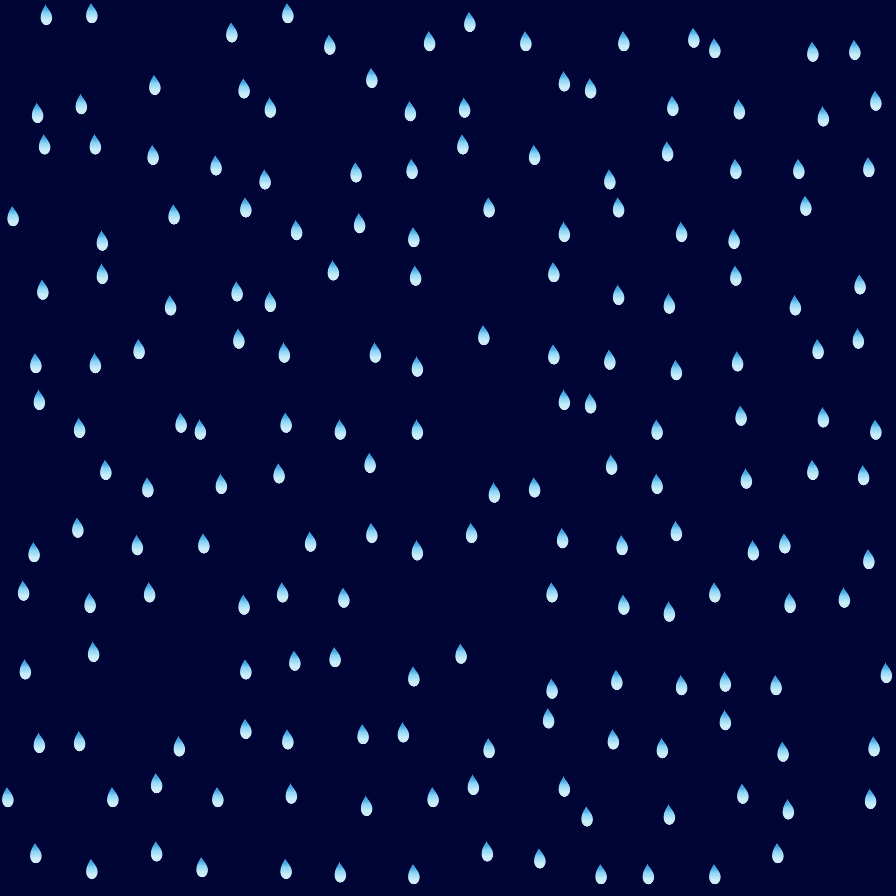
A three.js fragment shader for this pattern:

```glsl
// Small pale-blue raindrops scattered over a midnight-blue ground.
#define CELLS 14.0
#define FILL 0.94
#define JITTER vec2(0.76, 0.62)
#define DROP_SIZE vec2(0.0128, 0.0228)
#define BELLY 0.36
#define TIP_LEAN 0.16
#define SNAP 512.0
#define NIGHT vec3(0.0, 0.02, 0.21)
#define TIP_BLUE vec3(0.25, 0.64, 0.88)
#define MID_BLUE vec3(0.58, 0.85, 0.97)
#define BASE_PALE vec3(0.80, 0.93, 0.97)

varying vec2 vUv;

vec3 hash3(vec2 p) {
  vec3 q = fract(p.xyx * vec3(0.1031, 0.1030, 0.0973));
  q += dot(q, q.yxz + 33.33);
  return fract((q.xxy + q.yzz) * q.zyx);
}

// Half width of the drop, 0 to 1, at height h (0 base, 1 tip).
float dropProfile(float h) {
  float below = min((h - BELLY) / BELLY, 0.0);
  float above = clamp((h - BELLY) / (1.0 - BELLY), 0.0, 1.0);
  return sqrt(max(1.0 - below * below, 0.0)) * pow(1.0 - above * above, 1.3);
}

// Signed distance estimate, positive inside the drop.
float dropInside(vec2 p, float h) {
  float halfWidth = 0.5 * DROP_SIZE.x;
  float lean = -TIP_LEAN * halfWidth * smoothstep(BELLY, 1.0, h);
  float side = halfWidth * dropProfile(h) - abs(p.x - lean);
  float ends = min(h, 1.0 - h) * DROP_SIZE.y;
  return min(side, ends);
}

void main() {
  // One jittered drop per cell, with a few cells left empty.
  vec2 cell = floor(vUv * CELLS);
  vec3 rnd = hash3(cell + 17.0);
  vec2 center = (cell + 0.5 + (rnd.xy - 0.5) * JITTER) / CELLS;
  center = (floor(center * SNAP) + 0.5) / SNAP;
  vec2 p = vUv - center;
  float h = p.y / DROP_SIZE.y + 0.5;

  // Antialiased outline.
  float edge = 0.6 * fwidth(vUv.x);
  float cover = smoothstep(-edge, edge, dropInside(p, h)) * step(rnd.z, FILL);

  // Pale base shading up into a blue tip.
  vec3 water = mix(BASE_PALE, MID_BLUE, smoothstep(0.2, 0.55, h));
  water = mix(water, TIP_BLUE, smoothstep(0.5, 0.85, h));

  gl_FragColor = vec4(mix(NIGHT, water, cover), 1.0);
}
```
